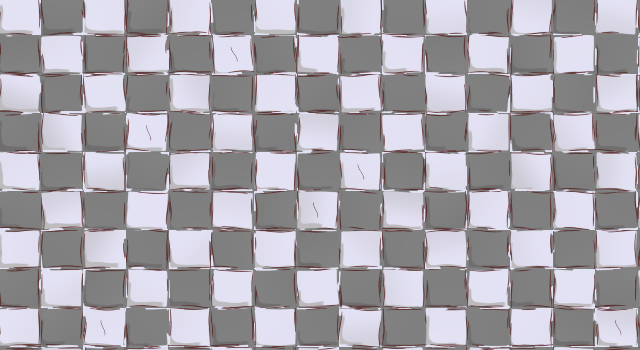
This pattern is drawn by a WebGL 2 fragment shader. Its source:

```glsl
#version 300 es
precision highp float;
// Hand-inked checkerboard of 15 by 9 pale and grey tiles with warped sides.
// Each cell layers a gap, a rounded tile, a corner shadow and broken red-brown
// pen strokes; a hash per cell varies the shape, tone and wear.
uniform vec2 u_resolution;
out vec4 outColor;

const vec2 GRID = vec2(15.0, 8.98);
const vec2 GRID_OFFSET = vec2(0.05, -0.085);
const vec3 PALE = vec3(0.89, 0.885, 0.955);
const vec3 PALE_WORN = vec3(0.79, 0.78, 0.82);
const vec3 PALE_SHADE = vec3(0.74, 0.735, 0.745);
const vec3 GREY = vec3(0.50);
const vec3 GREY_SHADE = vec3(0.44, 0.43, 0.43);
const vec3 INK = vec3(0.32, 0.11, 0.11);
const float TAU = 6.2831853;

float hash(vec2 cell, float salt) {
  return fract(sin(dot(cell, vec2(127.1, 311.7)) + salt * 74.7) * 43758.547);
}

float roundBox(vec2 p, vec2 halfSize, float radius) {
  vec2 d = abs(p) - halfSize + radius;
  return length(max(d, 0.0)) + min(max(d.x, d.y), 0.0) - radius;
}

float fill(float dist, float aa) {
  return smoothstep(aa, -aa, dist);
}

// Lean and bow the sides of a tile
vec2 warp(vec2 p, vec2 cell) {
  float lean = (hash(cell, 1.0) - 0.5) * 0.07;
  vec2 phase = TAU * vec2(hash(cell, 2.0), hash(cell, 3.0));
  return p + lean * vec2(-p.y, p.x) + 0.014 * sin(p.yx * 4.5 + phase);
}

// Tapered pen stroke along the lower side of a square
float stroke(vec2 p, vec2 cell, float salt, float aa) {
  float middle = (hash(cell, salt) - 0.5) * 0.5;
  float reach = mix(0.15, 0.48, hash(cell, salt + 0.3));
  float taper = 1.0 - abs(p.x - middle) / reach;
  float bow = 0.012 * sin(p.x * 6.0 + TAU * hash(cell, salt + 0.5));
  float side = -0.465 + 0.035 * (hash(cell, salt + 0.7) - 0.5);
  float width = 0.013 * sqrt(max(taper, 0.0));
  float drawn = step(0.3, hash(cell, salt + 0.9)) * smoothstep(0.0, 0.15, taper);
  return drawn * fill(abs(p.y - side - bow) - width, aa);
}

// Two loose strokes on each of the four sides
float outline(vec2 p, vec2 cell, float aa) {
  float ink = 0.0;
  for (int i = 0; i < 8; i++) {
    ink = max(ink, stroke(p, cell, 10.0 + float(i), aa));
    p = vec2(-p.y, p.x);
  }
  return ink;
}

// Crescent of shadow in the lower left corner
float cornerShade(vec2 p, vec2 cell, float aa) {
  vec2 depth = vec2(0.07, 0.11) * vec2(hash(cell, 4.0), hash(cell, 5.0)) + 0.015;
  vec2 shift = depth + 0.012 * sin(p.yx * 9.0 + TAU * hash(cell, 6.0));
  float inner = roundBox(p - shift - 0.3, vec2(0.77), 0.13);
  float ends = max(p.x - mix(0.0, 0.5, hash(cell, 7.0)),
                   p.y - mix(-0.1, 0.4, hash(cell, 8.0)));
  return fill(-inner, aa) * smoothstep(0.04, -0.06, ends);
}

// Short curved hairline found on a few pale tiles
float scratch(vec2 p, vec2 cell, float aa) {
  float curve = p.x - 0.15 * (hash(cell, 31.0) - 0.5) + 0.06 * sin(p.y * 9.0);
  float present = step(0.92, hash(cell, 32.0));
  return present * fill(abs(curve) - 0.006, aa) * smoothstep(0.22, 0.16, abs(p.y));
}

// Grey joint with stray pale streaks
vec3 jointColor(vec2 p, vec2 cell) {
  float wave = sin(p.x * 5.0 + TAU * hash(cell, 41.0))
             + 0.6 * sin(p.y * 7.0 + TAU * hash(cell, 42.0));
  float horizontal = step(abs(p.x), abs(p.y));
  return mix(GREY, PALE, smoothstep(0.0, 0.15, wave - 0.8 + 0.5 * horizontal));
}

vec3 tileColor(vec2 p, vec2 cell, float pale) {
  float angle = TAU * hash(cell, 51.0);
  float slope = dot(p, vec2(cos(angle), sin(angle))) + 0.5;
  float wear = hash(cell, 52.0);
  vec3 worn = mix(PALE, PALE_WORN, wear * wear * smoothstep(0.1, 1.0, slope));
  vec3 dark = GREY + 0.03 * (0.5 - slope) * wear;
  return mix(dark, worn, pale);
}

void main() {
  vec2 grid = gl_FragCoord.xy / u_resolution * GRID + GRID_OFFSET;
  vec2 cell = floor(grid);
  vec2 local = fract(grid) - 0.5;
  float aa = 0.7 * GRID.y / u_resolution.y;
  float pale = 1.0 - mod(cell.x + cell.y, 2.0);

  vec2 p = warp(local, cell);
  float tile = fill(roundBox(p, vec2(0.468), 0.045), aa);
  vec3 shade = mix(GREY_SHADE, PALE_SHADE, pale);
  vec3 surface = mix(tileColor(p, cell, pale), shade, cornerShade(p, cell, aa));

  vec3 color = mix(jointColor(local, cell), surface, tile);
  color = mix(color, INK, 0.85 * outline(p, cell, aa));
  color = mix(color, INK, 0.7 * pale * scratch(p, cell, aa));
  outColor = vec4(color, 1.0);
}
```
